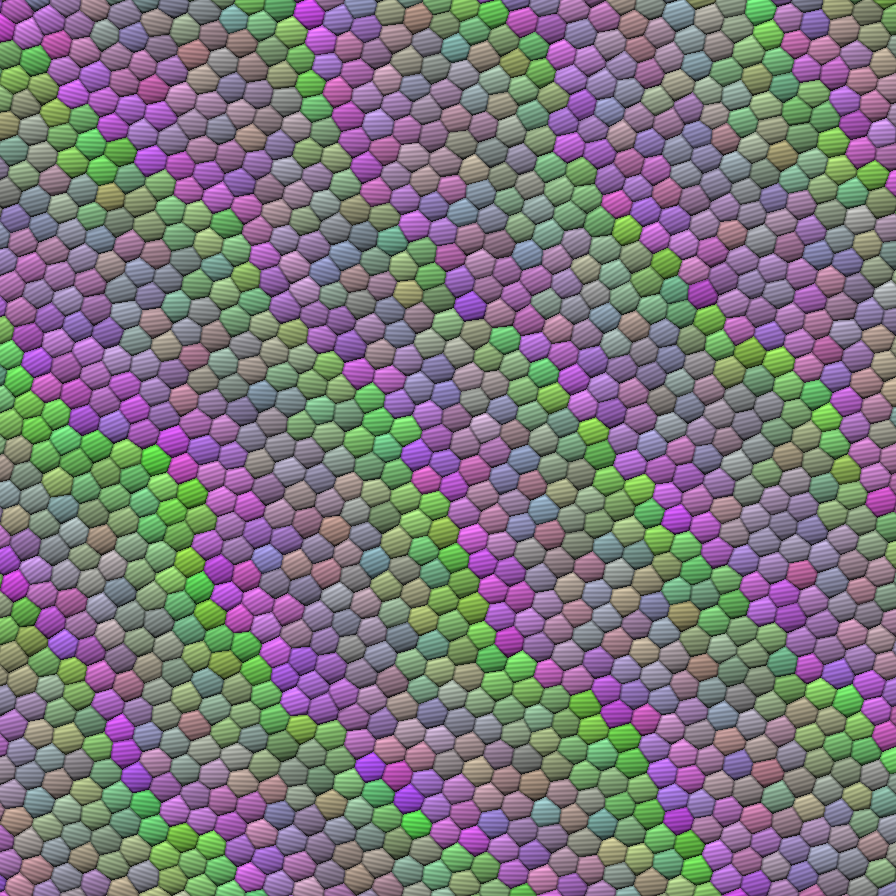
Give the GLSL for this pattern, as a WebGL 1 fragment shader.

```glsl
precision highp float;
// Tilted rows of domed, finely hatched scales under green-to-violet diagonal bands.
uniform vec2 u_resolution;

float hash(vec2 p) {
  vec3 q = fract(vec3(p.xyx) * 0.1031);
  q += dot(q, q.yzx + 33.33);
  return fract((q.x + q.y) * q.z);
}

float noise(vec2 p) {
  vec2 i = floor(p), f = fract(p);
  f = f * f * (3.0 - 2.0 * f);
  return mix(mix(hash(i), hash(i + vec2(1, 0)), f.x),
             mix(hash(i + vec2(0, 1)), hash(i + vec2(1, 1)), f.x), f.y);
}

// Sawtooth colour bands: a slow climb from violet to green, then a sharp drop.
vec3 bandColour(vec2 p) {
  float across = dot(p, vec2(0.74, 0.68));
  float warp = noise(p * 4.0 + 7.0) - 0.5 + 0.4 * (noise(p * 11.0 + 3.0) - 0.5);
  float saw = 2.0 * fract((across - 0.01) / 0.21 + 0.6 * warp) - 1.0;
  float strength = 0.6 + 0.7 * noise(p * 3.0 + 19.0);
  saw *= (0.4 + 0.6 * abs(saw)) * strength;
  return vec3(0.50, 0.48, 0.50) + vec3(-0.13, 0.18, -0.21) * saw;
}

void main() {
  vec2 p = gl_FragCoord.xy / u_resolution.y;
  mat2 tilt = mat2(0.97, -0.24, 0.24, 0.97);
  vec2 pitch = vec2(30.0, 40.0);
  vec2 q = (p * tilt) * pitch;

  // Nearest and second nearest scale in a staggered, jittered lattice
  float nearest = 9.0, second = 9.0;
  vec2 offset = vec2(0.0), centre = vec2(0.0), id = vec2(0.0);
  for (int j = -1; j <= 1; j++) {
    float row = floor(q.y) + float(j);
    float stagger = 0.5 * mod(row, 2.0);
    for (int i = -1; i <= 1; i++) {
      vec2 cell = vec2(floor(q.x - stagger) + float(i), row);
      vec2 jitter = vec2(hash(cell + 71.0), hash(cell + 113.0)) - 0.5;
      vec2 c = cell + vec2(0.5 + stagger, 0.5) + 0.22 * jitter;
      vec2 o = (q - c) * vec2(1.0, 0.75);
      float d = length(o);
      if (d < nearest) {
        second = nearest;
        nearest = d;
        offset = o;
        centre = c;
        id = cell;
      } else {
        second = min(second, d);
      }
    }
  }

  // Band colour is constant on each scale, with a small tint of its own
  vec2 home = tilt * (centre / pitch);
  vec3 tint = vec3(hash(id + 5.0), hash(id + 29.0), hash(id + 47.0)) - 0.5;
  vec3 colour = bandColour(home) + 0.16 * tint;

  // Dome lit from the upper left, with a dark crease and a bright upper rim
  float slope = dot(offset, vec2(-0.45, 0.89));
  float crease = 1.0 - smoothstep(0.0, 0.16, second - nearest);
  float rim = smoothstep(0.15, 0.45, slope) * (1.0 - crease);
  float light = 1.06 + 0.55 * slope + 0.16 * rim - 0.38 * crease;
  light -= 0.22 * smoothstep(0.15, 0.5, -slope);

  // Fine hatching whose direction drifts slowly over the surface
  float angle = 1.1 + 1.4 * noise(home * 3.0 + 41.0);
  vec2 hatchNormal = vec2(cos(angle), sin(angle));
  float hatch = sin(6.2832 * 6.3 * dot(offset, hatchNormal) + 6.2832 * hash(id));
  light += 0.13 * hatch * (1.0 - 0.6 * crease);

  gl_FragColor = vec4(clamp(colour * light, 0.0, 1.0), 1.0);
}
```
